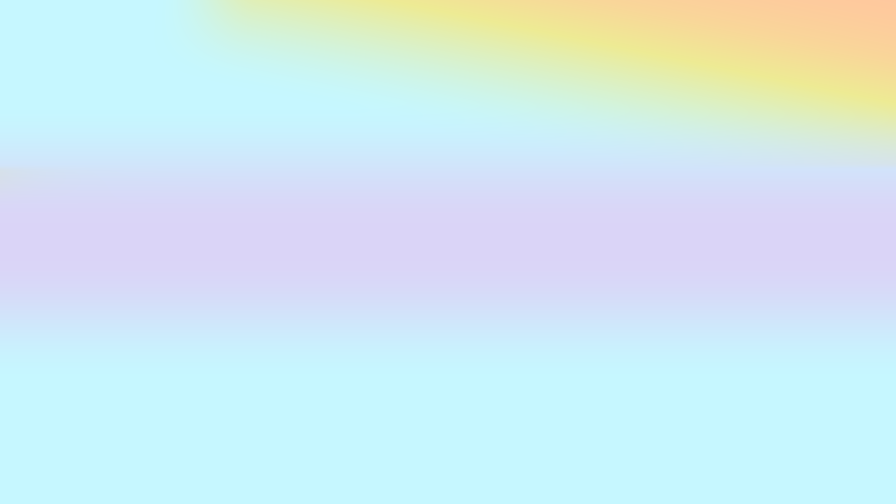
A Shadertoy shader for this background:

```glsl
// A soft pastel sky: a level lavender band over pale cyan, with a warm
// wedge of lime, yellow and peach sloping down to the upper right.
// Smoothstep falloffs give each glow; a piecewise ramp colours the wedge.

const vec3 CYAN = vec3(0.775, 0.97, 1.0);
const vec3 LAVENDER = vec3(0.856, 0.833, 0.968);

// Colour of the wedge from cool (0) to hot (1)
vec3 warmRamp(float heat) {
    vec3 yellow = vec3(0.93, 0.92, 0.58);
    vec3 orange = vec3(0.975, 0.84, 0.60);
    vec3 peach = vec3(1.0, 0.78, 0.62);
    vec3 color = mix(CYAN, yellow, clamp(heat * 2.0, 0.0, 1.0));
    color = mix(color, orange, clamp(heat * 4.0 - 2.0, 0.0, 1.0));
    return mix(color, peach, clamp(heat * 4.0 - 3.0, 0.0, 1.0));
}

void mainImage(out vec4 fragColor, in vec2 fragCoord) {
    vec2 uv = fragCoord / iResolution.xy;
    float depth = 1.0 - uv.y;

    // Warm wedge: heat grows above a slanted line, fades at the left
    // and ends where the band begins
    float aboveSlope = 0.02 + 0.36 * (uv.x - 0.25) - depth;
    float heat = smoothstep(-0.16, 0.33, aboveSlope);
    heat *= smoothstep(0.17, 0.29, uv.x + 0.15 * depth);
    heat *= smoothstep(0.662, 0.676, uv.y);
    vec3 color = warmRamp(heat);

    // Lavender band with a flat core
    float band = 1.0 - smoothstep(0.03, 0.285, abs(depth - 0.48));
    color = mix(color, LAVENDER, band);

    // Faint warm wash at the left end of the band
    float wash = exp(-uv.x * 18.0) * smoothstep(0.325, 0.34, depth)
               * (1.0 - smoothstep(0.34, 0.42, depth));
    color = mix(color, vec3(0.86, 0.87, 0.82), 0.4 * wash);

    fragColor = vec4(color, 1.0);
}
```
